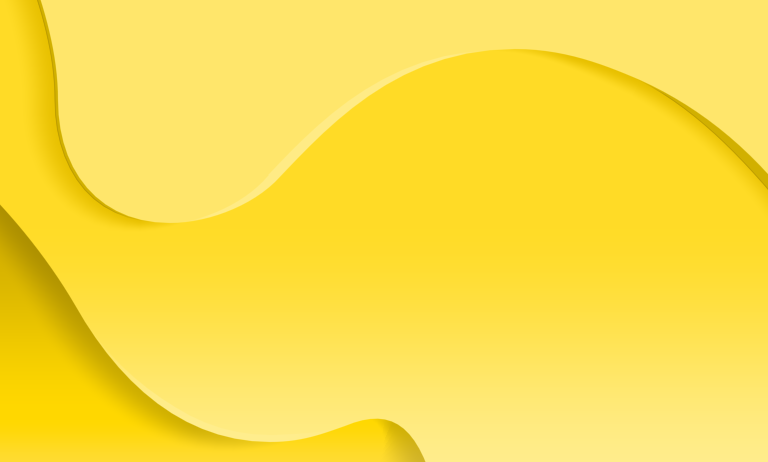
Reproduce this background procedurally as a WebGL 2 fragment shader.

```glsl
#version 300 es
precision highp float;
// Layered yellow waves: a pale sheet above, a glowing middle sheet and a deep golden corner.
uniform vec2 u_resolution;
out vec4 fragColor;

const vec2 CANVAS = vec2(7.68, 4.62);          // design space, origin at lower left
const vec2 SHADOW_DIR = vec2(-1.0, -0.1);      // direction in which shadows fall
const int STEPS = 14;                          // line pieces per Bezier piece

const vec3 PALE = vec3(1.0, 0.902, 0.42);
const vec3 PALE_GLOW = vec3(1.0, 0.922, 0.52);
const vec3 YELLOW = vec3(1.0, 0.86, 0.15);
const vec3 CREAM = vec3(1.0, 0.93, 0.56);
const vec3 SHADE = vec3(0.91, 0.755, 0.0);
const vec3 RIM = vec3(0.82, 0.69, 0.0);
const vec3 RIM_LINE = vec3(0.68, 0.56, 0.0);
const vec3 OCHRE = vec3(0.83, 0.69, 0.0);
const vec3 GOLD = vec3(1.0, 0.845, 0.0);

const float UPPER_SHADOW = 0.38;
const float UPPER_GLOW = 0.15;
const float LOWER_SHADOW = 0.48;
const float LOWER_GLOW = 0.07;

// Cubic Bezier chains, neighbouring pieces share their end points
const vec2 UPPER[19] = vec2[](
  vec2(0.34, 4.82), vec2(0.48, 4.42), vec2(0.58, 4.02), vec2(0.58, 3.62),
  vec2(0.58, 2.92), vec2(0.98, 2.39), vec2(1.70, 2.39),
  vec2(2.05, 2.39), vec2(2.48, 2.54), vec2(2.75, 2.80),
  vec2(3.25, 3.32), vec2(3.95, 4.13), vec2(5.15, 4.13),
  vec2(5.65, 4.13), vec2(6.05, 3.97), vec2(6.40, 3.82),
  vec2(6.95, 3.57), vec2(7.45, 3.19), vec2(7.90, 2.62));
const vec2 LOWER[13] = vec2[](
  vec2(-0.20, 2.78), vec2(0.15, 2.44), vec2(0.50, 2.00), vec2(0.75, 1.57),
  vec2(1.20, 0.77), vec2(1.85, 0.20), vec2(2.70, 0.20),
  vec2(3.02, 0.20), vec2(3.22, 0.28), vec2(3.45, 0.36),
  vec2(3.88, 0.54), vec2(4.14, 0.40), vec2(4.32, -0.18));

struct Edge { float dist; vec2 normal; };      // dist is positive below the curve

vec2 bezier(vec2 a, vec2 b, vec2 c, vec2 d, float t) {
  float s = 1.0 - t;
  return s * s * s * a + 3.0 * s * s * t * b + 3.0 * s * t * t * c + t * t * t * d;
}

vec2 bezierTangent(vec2 a, vec2 b, vec2 c, vec2 d, float t) {
  float s = 1.0 - t;
  return s * s * (b - a) + 2.0 * s * t * (c - b) + t * t * (d - c);
}

// Keeps the nearest point of one Bezier piece in the edge
void trace(vec2 p, vec2 a, vec2 b, vec2 c, vec2 d, inout Edge edge) {
  vec2 start = a;
  for (int i = 0; i < STEPS; i++) {
    vec2 end = bezier(a, b, c, d, float(i + 1) / float(STEPS));
    vec2 along = end - start;
    float h = clamp(dot(p - start, along) / dot(along, along), 0.0, 1.0);
    vec2 offset = p - start - h * along;
    float dist = length(offset);
    if (dist < abs(edge.dist)) {
      vec2 tangent = normalize(bezierTangent(a, b, c, d, (float(i) + h) / float(STEPS)));
      edge.normal = vec2(tangent.y, -tangent.x);
      edge.dist = dot(offset, vec2(along.y, -along.x)) < 0.0 ? -dist : dist;
    }
    start = end;
  }
}

void main() {
  vec2 p = gl_FragCoord.xy / u_resolution * CANVAS;
  float soft = 0.75 * CANVAS.x / u_resolution.x;

  Edge upper = Edge(100.0, vec2(0.0));
  for (int i = 0; i < 18; i += 3)
    trace(p, UPPER[i], UPPER[i + 1], UPPER[i + 2], UPPER[i + 3], upper);
  Edge lower = Edge(100.0, vec2(0.0));
  for (int i = 0; i < 12; i += 3)
    trace(p, LOWER[i], LOWER[i + 1], LOWER[i + 2], LOWER[i + 3], lower);

  // Middle sheet with the shadow of the pale sheet
  vec3 color = mix(CREAM, YELLOW, smoothstep(-0.3, 2.5, p.y));
  float facing = dot(upper.normal, SHADOW_DIR);
  float strength = max(facing, 0.0);
  float fade = 1.0 - smoothstep(0.0, UPPER_SHADOW * strength + 0.01, upper.dist);
  color = mix(color, SHADE, fade * min(strength * 3.0, 1.0));

  // Dark rim, widest at the right end
  float rimWidth = 0.10 * smoothstep(6.2, 7.7, p.x)
                 + 0.03 * smoothstep(0.1, 0.9, facing) * step(p.x, 3.0);
  float rim = 1.0 - smoothstep(-soft, soft, upper.dist - rimWidth);
  float rimPresence = smoothstep(0.0, 0.025, rimWidth);
  color = mix(color, RIM, rim * rimPresence);
  float rimLine = 1.0 - smoothstep(0.0, 1.5 * soft, abs(upper.dist - rimWidth));
  color = mix(color, RIM_LINE, 0.6 * rimLine * rimPresence);

  // Pale sheet with its bright bevel
  float bevel = smoothstep(-soft, soft, upper.dist + UPPER_GLOW * max(-facing, 0.0));
  vec3 pale = mix(PALE, PALE_GLOW, bevel * smoothstep(0.0, 0.2, -facing));
  color = mix(pale, color, smoothstep(-soft, soft, upper.dist));

  // Bright bevel on the lower side of the middle sheet
  float reach = smoothstep(0.7, 1.8, p.x) * (1.0 - smoothstep(2.8, 3.5, p.x));
  float glow = smoothstep(-soft, soft, lower.dist + LOWER_GLOW * reach);
  color = mix(color, CREAM, 0.8 * glow * reach);

  // Golden corner, shaded below the middle sheet
  vec3 corner = mix(GOLD, OCHRE, smoothstep(0.4, 2.3, p.y));
  corner = mix(YELLOW + vec3(0.0, 0.0, 0.05), corner, smoothstep(-0.05, 0.45, p.y));
  strength = max(dot(lower.normal, SHADOW_DIR), 0.0);
  fade = 1.0 - smoothstep(0.0, LOWER_SHADOW * strength + 0.01, lower.dist);
  corner *= 1.0 - 0.18 * fade * min(strength * 2.0, 1.0);
  color = mix(color, corner, smoothstep(-soft, soft, lower.dist));

  fragColor = vec4(color, 1.0);
}
```
